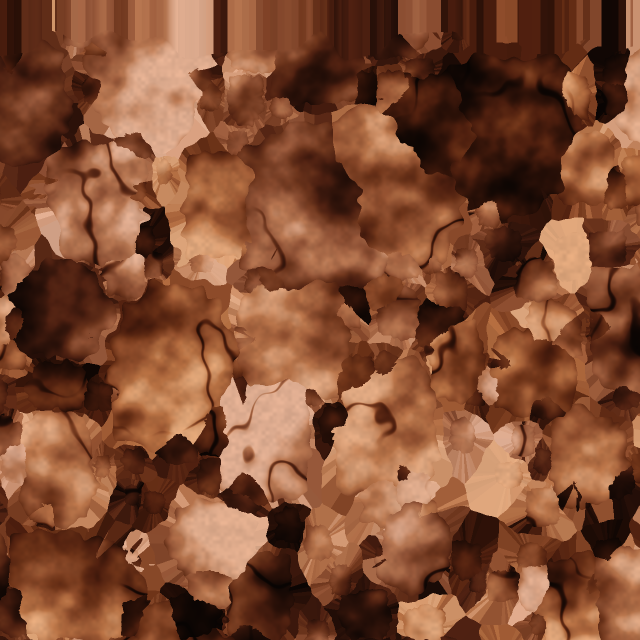
A WebGL 2 fragment shader for this texture:

```glsl
#version 300 es
precision highp float;
// Atlas of sculpted clay fragments: rounded, ragged islands at two scales,
// shaded with relief, shadow and cracks. The gaps between islands repeat the
// nearest rim colour outward, which leaves flat radiating wedges.

#define BIG_CELL 0.19
#define SMALL_CELL 0.058
#define SMALL_SHARE 0.55
#define RAGGEDNESS 0.5
#define WEDGES 6.0
#define TOP_STREAKS 0.93
#define SHADE_CONTRAST 5.6
#define CRACK_WIDTH 0.013
#define GRAIN 0.14
#define EXPOSURE 0.24

uniform vec2 u_resolution;
out vec4 fragColor;

struct Island { float dist; vec2 center; vec2 offset; float radius; float slim; float id; };

float hash(vec2 p) {
    return fract(sin(dot(p, vec2(127.1, 311.7))) * 43758.545);
}

float noise(vec2 p) {
    vec2 i = floor(p), f = fract(p);
    f = f * f * (3.0 - 2.0 * f);
    return mix(mix(hash(i), hash(i + vec2(1, 0)), f.x),
               mix(hash(i + vec2(0, 1)), hash(i + vec2(1, 1)), f.x), f.y);
}

float fbm(vec2 p) {
    float sum = 0.0, amp = 0.533;
    for (int i = 0; i < 4; i++) {
        sum += amp * noise(p);
        p = mat2(1.6, 1.2, -1.2, 1.6) * p + 7.3;
        amp *= 0.5;
    }
    return sum;
}

// Size of an offset, between a circle and a box
float extent(vec2 v, float slim) {
    v = abs(v * vec2(slim, 1.0));
    return mix(length(v), max(v.x, v.y), 0.5);
}

float rim(vec2 dir, float radius, float id) {
    vec2 q = dir + id * 53.0;
    float wave = 0.65 * noise(q * 2.2) + 0.35 * noise(q * 7.0);
    return radius * (1.0 + RAGGEDNESS * (wave - 0.5));
}

// Keep the closest island of one jittered grid
void scan(vec2 p, float cell, int reach, float share, float seed, inout Island best) {
    vec2 base = floor(p / cell);
    for (int y = -reach; y <= reach; y++)
    for (int x = -reach; x <= reach; x++) {
        vec2 g = base + vec2(x, y) + seed;
        float id = hash(g);
        if (hash(g + 3.7) > share) continue;
        vec2 jitter = vec2(hash(g + 11.3), hash(g + 23.9));
        vec2 center = (g - seed + mix(vec2(0.1), vec2(0.9), jitter)) * cell;
        vec2 v = p - center + 1e-5;
        float slim = mix(0.8, 1.5, hash(g + 31.1));
        float radius = cell * mix(0.25, 0.72, hash(g + 47.3));
        float d = extent(v, slim) - rim(normalize(v), radius, id);
        if (d < best.dist) best = Island(d, center, v, radius, slim, id);
    }
}

// Brown ramp, spaced by the share of each tone
vec3 clayRamp(float t) {
    vec3 tones[6] = vec3[6](vec3(0.13, 0.05, 0.025), vec3(0.30, 0.12, 0.06),
        vec3(0.42, 0.20, 0.10), vec3(0.56, 0.31, 0.19),
        vec3(0.71, 0.45, 0.29), vec3(0.87, 0.66, 0.52));
    float stops[6] = float[6](0.045, 0.19, 0.415, 0.66, 0.86, 0.97);
    vec3 c = mix(vec3(0.03, 0.015, 0.01), tones[0], clamp(t / stops[0], 0.0, 1.0));
    for (int i = 1; i < 6; i++)
        c = mix(c, tones[i], clamp((t - stops[i - 1]) / (stops[i] - stops[i - 1]), 0.0, 1.0));
    return c;
}

// Clay surface: base tone, soft shadow, relief light, cracks and grain
vec3 clay(vec2 q, float id, float shift) {
    vec2 o = id * vec2(37.0, 91.0);
    float tone = EXPOSURE + shift + 2.2 * (hash(vec2(id, 5.1)) - 0.5);
    tone += SHADE_CONTRAST * (fbm(q * 6.0 + o) - 0.5);
    vec2 relief = q * 10.0 + o.yx;
    tone += 4.5 * (fbm(relief) - fbm(relief + vec2(-0.1, 0.25)));
    float fold = abs(fbm(q * 4.5 + o * 2.0) - 0.5);
    float mask = smoothstep(0.4, 0.65, noise(q * 7.0 - o));
    tone -= mask * (1.3 * (1.0 - smoothstep(0.2 * CRACK_WIDTH, CRACK_WIDTH, fold))
                  + 1.1 * exp(-fold * 32.0));
    vec3 c = clayRamp(1.0 / (1.0 + exp(-1.7 * tone)));
    float grain = 0.6 * noise(q * 170.0) + 0.4 * noise(q * 75.0) - 0.5;
    float tint = 0.14 * (hash(vec2(id, 8.3)) - 0.5);
    return c * (1.0 + GRAIN * grain) * vec3(1.0, 1.0 + 0.4 * tint, 1.0 + 1.6 * tint);
}

vec3 atlas(vec2 p) {
    // Columns smeared upward along the top
    float top = TOP_STREAKS + 0.05 * (noise(vec2(p.x * 24.0, 2.0)) - 0.5);
    if (p.y > top) p = vec2((floor(p.x * 90.0) + 0.5) / 90.0, top);

    Island s = Island(1e3, vec2(0), vec2(1), 1.0, 1.0, 0.0);
    scan(p, BIG_CELL, 1, 1.0, 17.0, s);
    scan(p, SMALL_CELL, 2, SMALL_SHARE, 71.0, s);
    if (s.dist < 0.0) return clay(p, s.id, -0.5 * exp(s.dist * 130.0));

    // Outside: hold the rim colour along a wedge
    float angle = atan(s.offset.y, s.offset.x);
    float wedge = floor(angle * WEDGES + 1.2 * sin(angle * 5.0 + s.id * 40.0));
    float a = (wedge + 0.5) / WEDGES;
    vec2 dir = vec2(cos(a), sin(a));
    vec2 q = s.center + dir * rim(dir, s.radius, s.id) / extent(dir, s.slim);
    return clay(q, s.id, 0.7 * (hash(vec2(wedge, s.id)) - 0.6));
}

void main() {
    vec3 sum = vec3(0.0);
    for (int i = 0; i < 4; i++) {
        vec2 sub = vec2(i & 1, i >> 1) * 0.5 - 0.25;
        sum += atlas((gl_FragCoord.xy + sub) / u_resolution.y);
    }
    fragColor = vec4(sum * 0.25, 1.0);
}
```
